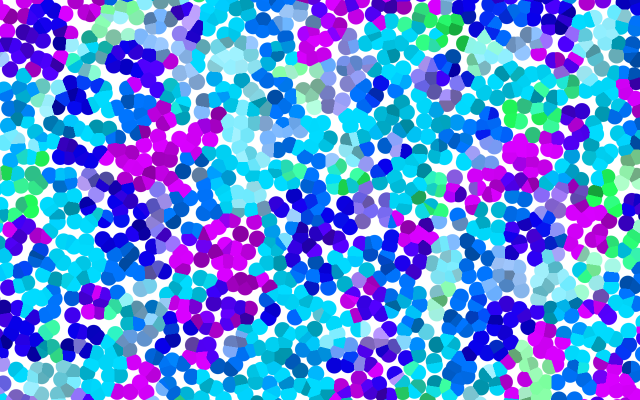
This pattern is drawn by a WebGL 1 fragment shader. Its source:

```glsl
precision highp float;

uniform vec2 u_resolution;

vec2 hash2(vec2 p) {
  return fract(sin(vec2(dot(p, vec2(127.1, 311.7)), dot(p, vec2(269.5, 183.3)))) * 43758.545);
}

// Nearest scattered site: its position in xy, its distance in z
vec3 nearestSite(vec2 p) {
  vec3 best = vec3(0.0, 0.0, 9.0);
  for (int j = -1; j <= 1; j++) {
    for (int i = -1; i <= 1; i++) {
      vec2 cell = floor(p) + vec2(float(i), float(j));
      vec2 site = cell + hash2(cell);
      float d = distance(p, site);
      if (d < best.z) best = vec3(site, d);
    }
  }
  return best;
}

// Ramp from green through cyan and blue to magenta
vec3 toneColor(float t) {
  vec3 c = mix(vec3(0.13, 1.0, 0.36), vec3(0.25, 1.0, 0.68), smoothstep(0.03, 0.1, t));
  c = mix(c, vec3(0.0, 0.86, 1.0), smoothstep(0.1, 0.14, t));
  c = mix(c, vec3(0.0, 0.46, 1.0), smoothstep(0.3, 0.46, t));
  c = mix(c, vec3(0.03, 0.0, 0.93), smoothstep(0.56, 0.66, t));
  c = mix(c, vec3(0.33, 0.0, 1.0), smoothstep(0.68, 0.82, t));
  return mix(c, vec3(0.85, 0.0, 1.0), smoothstep(0.84, 0.86, t));
}

// Each dot takes the tone of its cluster, with its own shift and shade
vec3 dotColor(vec2 site) {
  vec2 cluster = hash2(floor(nearestSite(site / 2.8 + 40.0).xy) + 17.3);
  vec2 own = hash2(floor(site) + 91.7);
  float tone = cluster.x + (own.x - 0.5) * 0.12;
  float pale = step(0.73, cluster.y + (own.y - 0.5) * 0.2) * (1.0 - step(0.82, tone));
  vec3 c = mix(toneColor(tone), vec3(1.0), pale * (0.4 + 0.25 * own.x));
  float shade = fract(own.x * 7.0 + own.y * 13.0);
  return c * (1.0 - 0.38 * shade * shade * shade);
}

vec3 dots(vec2 p, float pixel) {
  vec3 site = nearestSite(p);
  float cover = 1.0 - smoothstep(-0.4 * pixel, 0.4 * pixel, site.z - 0.635);
  return mix(vec3(1.0), dotColor(site.xy), cover);
}

void main() {
  float pixel = 31.0 / u_resolution.y;
  vec3 color = vec3(0.0);
  // Four samples smooth the seams between touching dots
  for (int j = 0; j < 2; j++) {
    for (int i = 0; i < 2; i++) {
      vec2 offset = vec2(float(i), float(j)) * 0.5 - 0.25;
      color += 0.25 * dots((gl_FragCoord.xy + offset) * pixel, pixel);
    }
  }
  gl_FragColor = vec4(color, 1.0);
}
```
